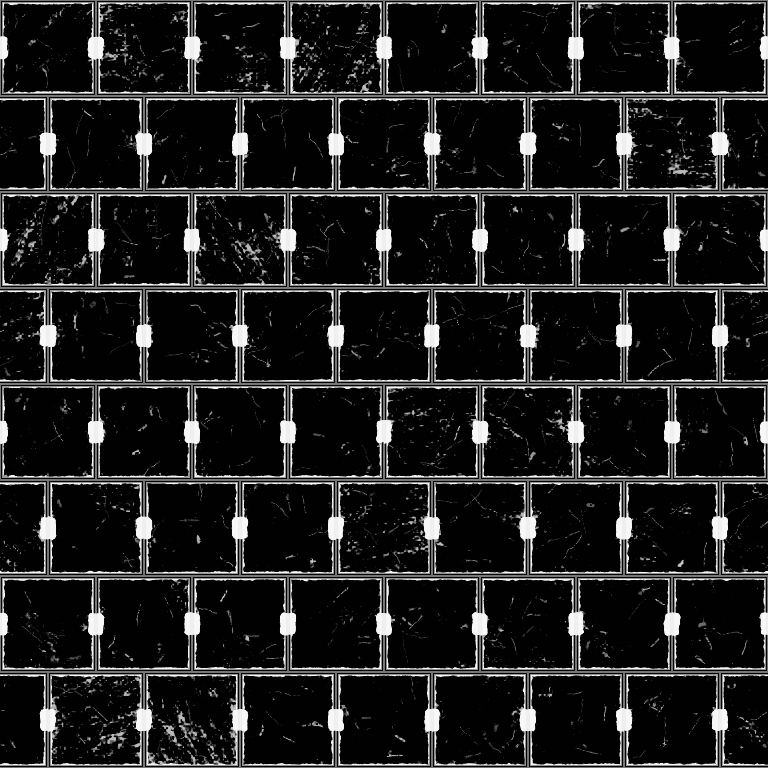
Write a Shadertoy shader that draws this texture map.

```glsl
// Staggered black square tiles with white frames, side clips and scratched wear.
#define TILES 8.0
#define SEAM_HALF 0.005
#define FRAME_OUTER 0.025
#define FRAME_INNER 0.041
#define FRAME_RAGGED 0.034
#define CLIP_HALF vec2(0.080, 0.115)
#define CLIP_ROUND 0.04
#define WEAR_LEVEL 0.665
#define WEAR_VARIATION 0.13
#define SCRATCHES 6
#define BLACK vec3(0.005)
#define WHITE vec3(0.97)

float hash(vec2 p) {
    return fract(sin(dot(p, vec2(127.1, 311.7))) * 43758.5453);
}

float noise(vec2 p) {
    vec2 i = floor(p), f = fract(p);
    f = f * f * (3.0 - 2.0 * f);
    return mix(mix(hash(i), hash(i + vec2(1, 0)), f.x),
               mix(hash(i + vec2(0, 1)), hash(i + vec2(1, 1)), f.x), f.y);
}

float fbm(vec2 p) {
    float sum = 0.0, amp = 0.5;
    for (int i = 0; i < 4; i++) {
        sum += amp * noise(p);
        p = p * 2.03 + 17.0;
        amp *= 0.5;
    }
    return sum / 0.9375;
}

mat2 rotation(float a) {
    float c = cos(a), s = sin(a);
    return mat2(c, -s, s, c);
}

// Share of a pixel of width px around d that lies between a and b
float coverage(float d, float a, float b, float px) {
    return max(min(d + 0.5 * px, b) - max(d - 0.5 * px, a), 0.0) / px;
}

float roundBox(vec2 p, vec2 halfSize, float r) {
    vec2 q = abs(p) - halfSize + r;
    return length(max(q, 0.0)) + min(max(q.x, q.y), 0.0) - r;
}

// Short eroded strokes and chips, placed at random in each tile
float scratches(vec2 f, vec2 id, float grain, float px) {
    float mark = 0.0;
    for (int i = 0; i < SCRATCHES; i++) {
        vec2 key = id * 7.0 + float(i) * 13.7;
        vec2 center = 0.12 + 0.76 * vec2(hash(key), hash(key + 3.1));
        vec2 q = rotation(6.2832 * hash(key + 5.3)) * (f - center);
        float size = hash(key + 8.9);
        float reach = mix(0.15, 0.02, size);
        float radius = mix(0.001, 0.02, size * size * size);
        q.y += 0.04 * (noise(q * 14.0 + key) - 0.5);
        q.x -= clamp(q.x, -reach, reach);
        float d = length(q) - radius + 0.012 * (grain - 0.4);
        float strength = 0.25 + 0.6 * hash(key + 2.7);
        mark = max(mark, strength * smoothstep(px, -0.3 * px, d));
    }
    return mark * smoothstep(0.2, 0.65, grain);
}

void mainImage(out vec4 fragColor, in vec2 fragCoord) {
    // Running bond: alternate rows shift by half a tile
    vec2 p = fragCoord / iResolution.xy * TILES;
    p.x += 0.5 * (1.0 - mod(floor(p.y), 2.0));
    vec2 id = mod(floor(p), TILES);
    vec2 f = fract(p);
    float px = TILES / min(iResolution.x, iResolution.y);

    vec2 side = min(f, 1.0 - f);
    float edge = min(side.x, side.y);
    vec2 seed = id * 37.0 + 11.0;
    float grain = noise(f * 46.0 + seed);
    float rough = fbm(f * 16.0 + seed + 5.0);

    // Seam line and frame with a ragged inner edge
    float seam = coverage(edge, -SEAM_HALF, SEAM_HALF, px);
    float inner = FRAME_INNER + FRAME_RAGGED * max(rough - 0.48, -0.12)
                + 0.008 * (grain - 0.5);
    float frame = coverage(edge, FRAME_OUTER, inner, px);

    // Clip that bridges neighbouring tiles
    float clipDist = roundBox(vec2(side.x, f.y - 0.5), CLIP_HALF, CLIP_ROUND);
    float clip = smoothstep(0.5 * px, -0.5 * px, clipDist + 0.03 * (rough - 0.5));
    float groove = coverage(side.x, 0.008, 0.014, px);

    // Streaked wear, stronger on a few tiles and close to clips and frame
    vec2 q = rotation(6.2832 * hash(id + 0.7)) * (f - 0.5);
    float streak = fbm(q * vec2(6.0, 24.0) + seed);
    float cloud = fbm(f * 3.5 + seed + 9.0);
    float amount = WEAR_VARIATION * pow(hash(id + 4.3), 6.0);
    float dust = 0.4 * streak + 0.35 * cloud + 0.25 * grain + amount
               + 0.12 * exp(-22.0 * max(clipDist, 0.0))
               + 0.07 * exp(-45.0 * max(edge - FRAME_INNER, 0.0));
    float wear = 0.75 * smoothstep(WEAR_LEVEL, WEAR_LEVEL + 0.14, dust);
    wear = max(wear, scratches(f, id, grain, px));
    wear *= smoothstep(FRAME_OUTER, FRAME_INNER, edge);

    float light = max(max(seam, frame), wear);
    light = mix(light, 1.0 - 0.12 * groove, clip);
    fragColor = vec4(mix(BLACK, WHITE, light), 1.0);
}
```
